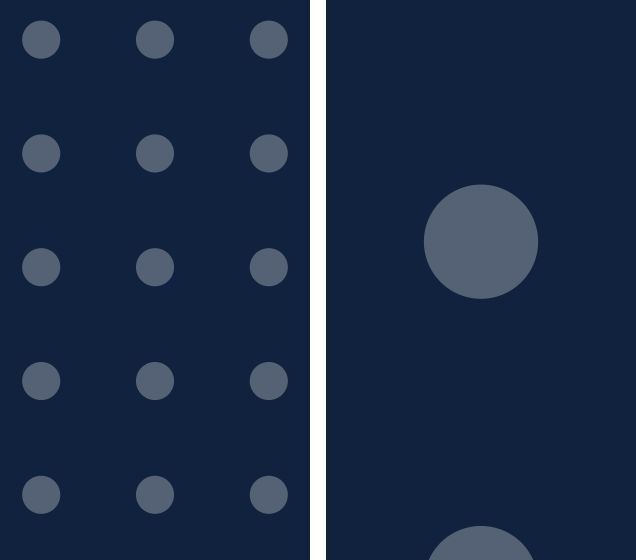
Left: the whole. Right: its middle third, enlarged.
Give the GLSL for this pattern, as a Shadertoy shader.

```glsl
// Lengths are fractions of the canvas height
#define PITCH 0.2032
#define DOT_RADIUS 0.0340
#define CENTER_DOT_Y 0.5228
#define GROUND_COLOR vec3(0.063, 0.133, 0.239)
#define DOT_COLOR vec3(0.333, 0.384, 0.463)

// Signed distance to the nearest dot of a square grid centred on the origin
float dotGridDistance(vec2 p) {
    vec2 cell = (fract(p / PITCH + 0.5) - 0.5) * PITCH;
    return length(cell) - DOT_RADIUS;
}

void mainImage(out vec4 fragColor, in vec2 fragCoord) {
    float pixel = 1.0 / iResolution.y;
    vec2 gridOrigin = vec2(0.5 * iResolution.x * pixel, CENTER_DOT_Y);
    float dist = dotGridDistance(fragCoord * pixel - gridOrigin);

    // One-pixel antialiased edge
    float coverage = clamp(0.5 - dist / pixel, 0.0, 1.0);
    fragColor = vec4(mix(GROUND_COLOR, DOT_COLOR, coverage), 1.0);
}
```
